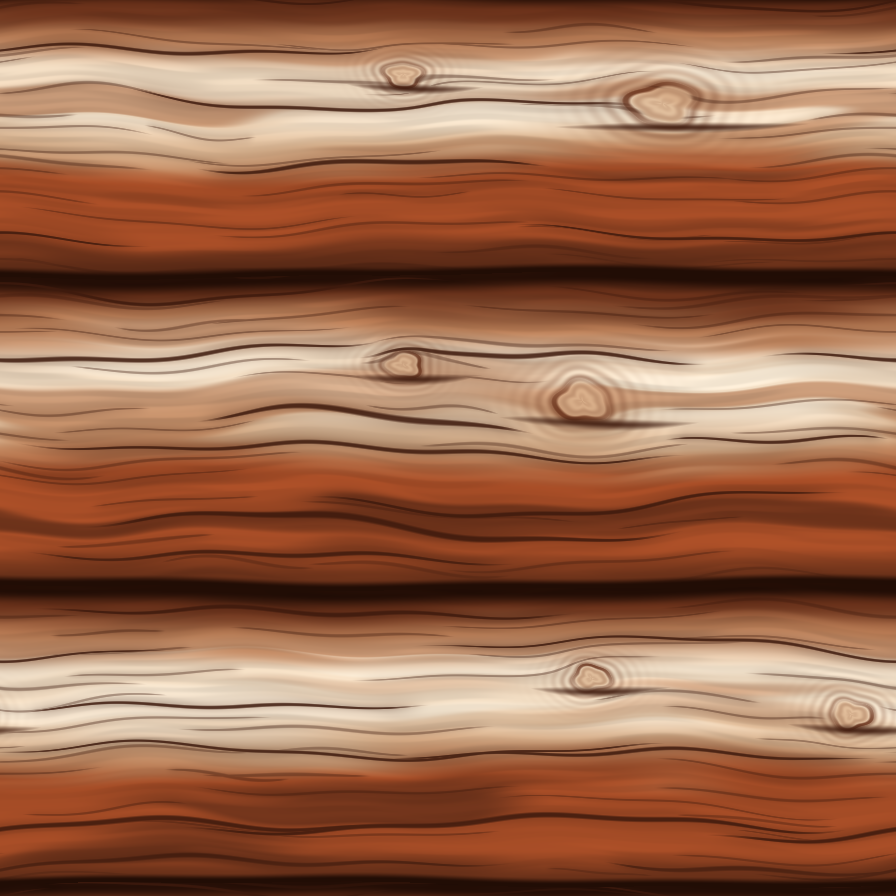
This texture is drawn by a WebGL 1 fragment shader. Its source:

```glsl
precision highp float;
// Three stacked round logs, tiling both ways: each is shaded from a pale crown to a rusty
// underside. Stretched cellular noise gives the grain; cracks are scattered over a jittered
// grid, and two knots per log bend the grain around them.
uniform vec2 u_resolution;

const float TAU = 6.2831853;
const vec2 PERIOD = vec2(1.0, 3.0); // canvas width, number of logs

vec3 hash3(vec2 p) {
  vec3 k = vec3(dot(p, vec2(127.1, 311.7)), dot(p, vec2(269.5, 183.3)), dot(p, vec2(419.2, 371.9)));
  return fract(sin(k + 1.3) * 43758.55);
}

// Smooth cellular noise: random cell values blended by distance to jittered centres.
float cells(vec2 p, vec2 grid) {
  vec2 q = p * grid, base = floor(q);
  float total = 0.0, weight = 0.0;
  for (int j = -1; j <= 1; j++) {
    for (int i = -1; i <= 1; i++) {
      vec2 id = base + vec2(float(i), float(j));
      vec3 h = hash3(mod(id, grid * PERIOD));
      vec2 d = q - id - 0.2 - 0.6 * h.xy;
      float w = exp(-5.0 * dot(d, d));
      total += w * h.z;
      weight += w;
    }
  }
  return total / weight;
}

// Tapered, gently bent cracks, one per grid cell at most.
float cracks(vec2 p, vec2 grid, float width) {
  vec2 q = p * grid, base = floor(q);
  float dark = 0.0;
  for (int j = -1; j <= 1; j++) {
    for (int i = -1; i <= 1; i++) {
      vec2 id = base + vec2(float(i), float(j));
      vec3 h = hash3(mod(id, grid * PERIOD) + 37.0);
      vec2 d = (q - id - 0.1 - 0.8 * h.xy) / grid;
      float s = d.x * grid.x / (0.25 + 0.55 * h.z);
      float taper = max(1.0 - s * s, 0.0);
      float bend = (h.x - 0.5) * 0.16 * d.x + 0.07 / grid.y * sin(s * 3.5 + h.y * TAU);
      float away = abs(d.y - bend);
      float thick = width * taper * (0.5 + h.y) + 0.0005;
      float line = 1.0 - smoothstep(0.3 * thick, thick + 0.003, away);
      float halo = 0.35 * exp(-away / (2.5 * width));
      float present = step(0.33, fract(h.z * 7.0 + h.x));
      dark = max(dark, present * max(line, halo) * smoothstep(0.0, 0.4, taper));
    }
  }
  return dark;
}

void main() {
  vec2 uv = gl_FragCoord.xy / u_resolution;
  float x = uv.x, t = 1.0 - uv.y;

  // Log coordinate grows downwards; whole numbers fall on the slightly wavy seams.
  float r = 3.0 * t + 0.05 + 0.027 * sin(TAU * (t - 0.06));
  r += 0.010 * sin(TAU * (x + 2.0 * t)) + 0.004 * sin(TAU * (3.0 * x + t));
  float row = mod(floor(r), 3.0), v = fract(r);
  vec2 grain = vec2(x, r + 0.02 * sin(TAU * (2.0 * x + t)) + 0.008 * sin(TAU * (5.0 * x - 3.0 * t)));

  // Knots: pale heart, broken rim, growth rings and a split below.
  float heart = 0.0, rim = 0.0, split = 0.0;
  for (int i = 0; i < 2; i++) {
    float k = float(i);
    float kx = 0.45 + 0.21 * step(1.5, row) + k * (0.2 + 0.09 * abs(row - 1.0));
    float size = 0.021 + 0.017 * k * (1.0 - 0.45 * row);
    vec2 d = vec2(fract(x - kx + 0.5) - 0.5, (v - 0.3 - 0.11 * k) / 3.0);
    vec2 q = d * vec2(1.0, 1.5) / size;
    float angle = atan(q.y, q.x + 0.0001);
    float dist = length(q) + 0.10 * sin(3.0 * angle + row * 2.0 + k) + 0.05 * sin(5.0 * angle + row);
    grain.y -= 2.1 * d.y * exp(-0.35 * dot(q, q));
    heart = max(heart, 1.0 - smoothstep(0.65, 1.0, dist));
    float arc = 0.6 + 0.4 * sin(angle + 1.5 * row + 4.0 * k);
    float rings = 0.5 * (0.5 + 0.5 * sin(13.0 * dist)) * exp(-1.5 * abs(dist - 1.1));
    rim = max(rim, max(arc * (1.0 - smoothstep(0.04, 0.19, abs(dist - 0.98))), rings));
    float s = d.x / (size * 3.8) - 0.15;
    float taper = max(1.0 - s * s, 0.0);
    float away = abs(d.y - size * 0.74 + 0.004 * s * s);
    split = max(split, taper * (1.0 - smoothstep(0.0, 0.007 * taper + 0.001, away)));
  }

  float smear = cells(grain, vec2(2.0, 6.0));
  float streak = cells(grain + 0.37, vec2(3.0, 19.0));
  float fiber = cells(grain, vec2(9.0, 55.0));
  float tone = 0.6 * smear + 0.4 * streak;

  vec3 soot = vec3(0.13, 0.05, 0.02), umber = vec3(0.41, 0.19, 0.10);
  vec3 rust = vec3(0.65, 0.30, 0.15), tan_ = vec3(0.71, 0.48, 0.33);
  vec3 sand = vec3(0.82, 0.67, 0.53), cream = vec3(0.93, 0.85, 0.75);

  // Shading around the log, with its bands shifted by the grain.
  float b = v + 0.16 * (tone - 0.5) * smoothstep(0.0, 0.15, v) * smoothstep(1.0, 0.85, v);
  vec3 color = mix(soot, umber, smoothstep(0.015, 0.07, v));
  color = mix(color, tan_, smoothstep(0.05, 0.17, b));
  color = mix(color, cream, smoothstep(0.15, 0.28, b));
  color = mix(color, sand, smoothstep(0.40, 0.54, b));
  color = mix(color, tan_, smoothstep(0.51, 0.61, b));
  color = mix(color, rust, smoothstep(0.56, 0.66, b));

  // Smudges below, brown washes and bright streaks on the crown.
  float under = smoothstep(0.56, 0.70, v), crown = 1.0 - under;
  color = mix(color, umber, 0.85 * under * smoothstep(0.48, 0.72, tone));
  color = mix(color, tan_, 0.65 * crown * smoothstep(0.55, 0.85, streak) * smoothstep(0.1, 0.2, v));
  color = mix(color, vec3(0.98, 0.94, 0.87), 0.6 * smoothstep(0.5, 0.2, streak) * smoothstep(0.22, 0.3, v) * smoothstep(0.52, 0.4, v));
  color *= 0.93 + 0.14 * fiber;

  color = mix(color, sand * 1.05, 0.75 * heart);
  color = mix(color, umber, 0.85 * rim);
  float crack = max(cracks(grain, vec2(2.0, 6.0), 0.009), 0.5 * cracks(grain + 0.21, vec2(4.0, 13.0), 0.005));
  color = mix(color, vec3(0.24, 0.10, 0.05), 0.88 * max(crack * (1.0 - heart), split));

  // Shadow gathering into the seam.
  color = mix(color, umber * 0.8, 0.75 * smoothstep(0.87, 0.98, v));
  color = mix(color, soot, smoothstep(0.965, 0.99, v));
  gl_FragColor = vec4(color, 1.0);
}
```
